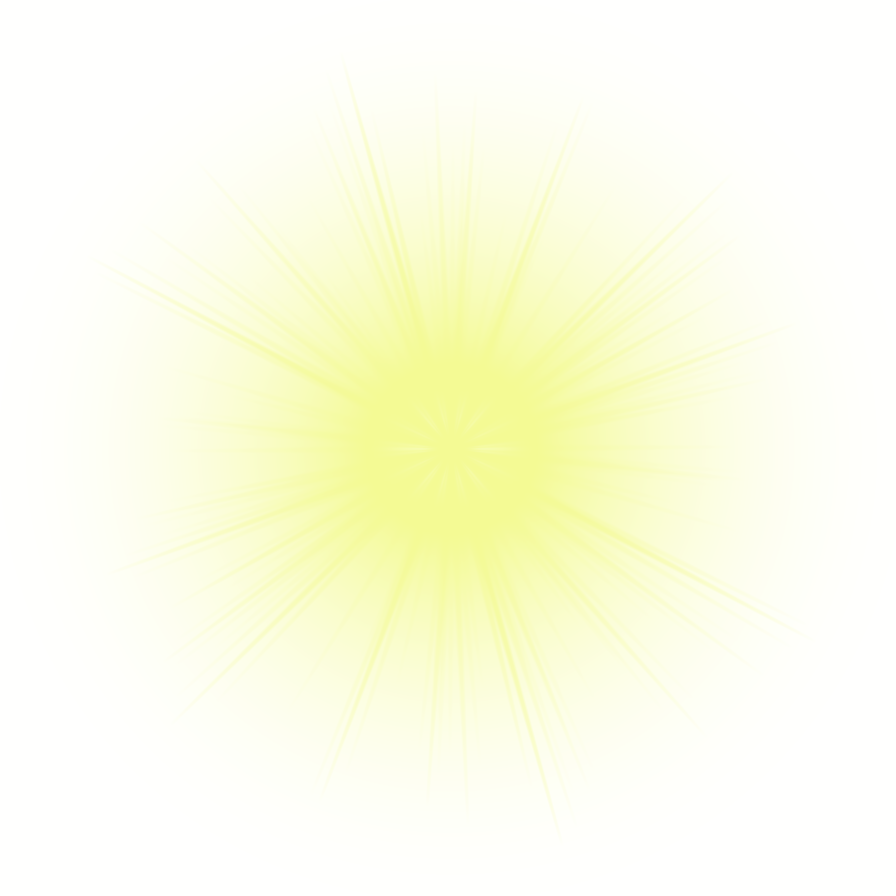
This background is drawn by a Shadertoy shader. Its source:

```glsl
// A soft yellow burst of light on white: a flat bright core inside a wide halo,
// crossed by thin tapering rays that run both ways through the centre.
// Rays are grouped in bundles around main bearings; pale petals mark the core.

const vec3 WHITE = vec3(1.0, 1.0, 0.995);
const vec3 YELLOW = vec3(0.955, 0.98, 0.58);
const vec2 CENTRE = vec2(0.504, 0.499);
const float PI = 3.14159265;

// Main bearings: angle in degrees, reach, strength
const int BUNDLES = 14;
const vec3 BEARINGS[BUNDLES] = vec3[BUNDLES](
    vec3(12.5, 0.36, 0.45), vec3(20.0, 0.41, 0.75), vec3(29.5, 0.36, 0.55),
    vec3(36.5, 0.40, 0.65), vec3(44.5, 0.44, 0.75), vec3(69.5, 0.42, 0.80),
    vec3(86.1, 0.40, 0.60), vec3(92.5, 0.42, 0.50), vec3(105.6, 0.46, 1.00),
    vec3(112.0, 0.41, 0.50), vec3(131.5, 0.43, 0.60), vec3(144.0, 0.43, 0.50),
    vec3(152.1, 0.46, 0.85), vec3(174.0, 0.33, 0.35));

float hash(float n) {
    return fract(sin(n * 127.1 + 11.7) * 4375.85);
}

// Full in the core, easing to nothing at the outer radius
float halo(float radius, float core, float outer) {
    float t = clamp((radius - core) / (outer - core), 0.0, 1.0);
    return pow(1.0 - t, 2.15);
}

// A double spike through the centre, narrowing and fading towards its tips
float ray(vec2 p, float angle, float reach, float halfWidth, float pixel) {
    vec2 direction = vec2(cos(angle), sin(angle));
    float along = abs(dot(p, direction));
    float across = abs(dot(p, vec2(-direction.y, direction.x)));
    float taper = clamp(1.0 - along / reach, 0.0, 1.0);
    float width = halfWidth * (0.35 + taper) + 0.7 * pixel;
    return (1.0 - smoothstep(0.15 * width, width, across)) * pow(taper, 0.75);
}

// Layers light so that it never exceeds one
float screenBlend(float base, float light) {
    return 1.0 - (1.0 - base) * (1.0 - light);
}

// Each bearing carries one main ray and two weaker companions
float addBundles(float light, vec2 p, float pixel) {
    for (int i = 0; i < BUNDLES; i++) {
        vec3 bearing = BEARINGS[i];
        for (int j = -1; j <= 1; j++) {
            float side = float(j);
            float seed = float(i * 3 + j);
            float companion = abs(side);
            float angle = radians(bearing.x + side * mix(1.4, 2.8, hash(seed)));
            float reach = bearing.y * (1.0 - companion * 0.2 * hash(seed + 50.0));
            float strength = bearing.z * mix(1.0, 0.5, companion);
            light = screenBlend(light, strength * ray(p, angle, reach, 0.0052, pixel));
        }
    }
    return light;
}

// Short faint rays scattered over all directions
float addFaintRays(float light, vec2 p, float pixel) {
    const int COUNT = 24;
    for (int i = 0; i < COUNT; i++) {
        float seed = float(i) + 90.0;
        float angle = PI * (float(i) + hash(seed)) / float(COUNT);
        float reach = mix(0.24, 0.36, hash(seed + 40.0));
        light = screenBlend(light, 0.26 * ray(p, angle, reach, 0.005, pixel));
    }
    return light;
}

// Pale wedges near the centre, uneven in strength, finely streaked;
// the horizontal pair is the broadest and strongest
float petals(float radius, float angle) {
    float horizontal = pow(cos(angle), 2.0);
    float axis = smoothstep(0.94, 1.0, horizontal);
    float uneven = 0.55 + 0.45 * cos(6.0 * angle);
    float wedge = pow(0.5 + 0.5 * cos(14.0 * angle), 2.0);
    float streaks = 0.75 + 0.25 * cos(58.0 * angle);
    float span = smoothstep(0.012, 0.036, radius)
               * (1.0 - smoothstep(0.032, mix(0.07, 0.095, horizontal), radius));
    return span * streaks * mix(wedge * mix(0.4, 0.75, uneven), 1.0, axis * wedge);
}

void mainImage(out vec4 fragColor, in vec2 fragCoord) {
    float size = min(iResolution.x, iResolution.y);
    float pixel = 1.0 / size;
    vec2 p = (fragCoord - 0.5 * iResolution.xy) / size + 0.5 - CENTRE;
    float radius = length(p);
    float angle = atan(p.y, p.x + 1e-6);

    float light = halo(radius, 0.095, 0.53);
    light = addBundles(light, p, pixel);
    light = addFaintRays(light, p, pixel);
    light -= 0.28 * petals(radius, angle);

    fragColor = vec4(mix(WHITE, YELLOW, light), 1.0);
}
```
